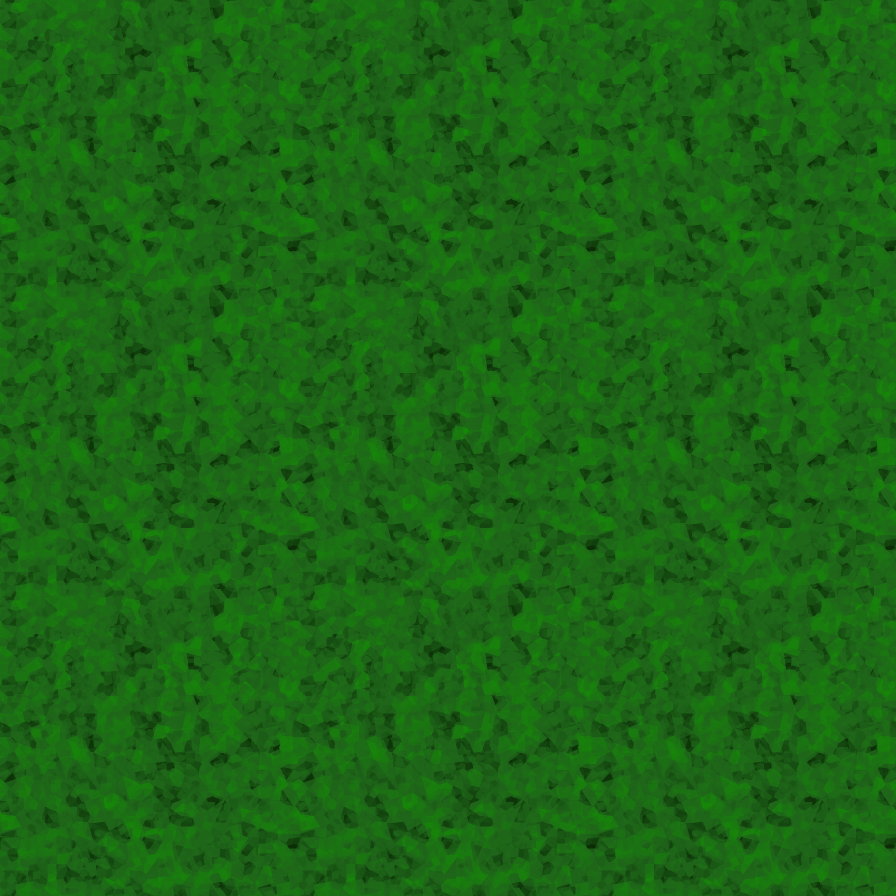
Reproduce this texture procedurally as a Shadertoy shader.

```glsl
// Mottled green ground made of small, crisp, angular flecks.
// Three wrapping Voronoi layers of flat random tones are summed, and the sum
// picks a colour between dark, base and bright green. Tiles seamlessly.

const float TILES = 3.0;                           // whole repeats per canvas
const vec3 LAYER_CELLS = vec3(21.0, 31.0, 45.0);   // cells across one repeat
const vec3 LAYER_WEIGHTS = vec3(0.50, 0.36, 0.25);
const vec3 DARK_GREEN = vec3(0.04, 0.17, 0.02);
const vec3 BASE_GREEN = vec3(0.12, 0.40, 0.10);
const vec3 BRIGHT_GREEN = vec3(0.085, 0.53, 0.03);
const float DARK_CURVE = 1.8;                      // keeps deep shadows rare
const int AA = 2;                                  // samples per pixel side

float hash(vec2 p) {
    return fract(sin(dot(p, vec2(127.1, 311.7))) * 43758.5453);
}

// Random tone in -1..1 of the nearest cell, wrapping after 'cells' cells
float voronoiTone(vec2 uv, float cells, float seed) {
    vec2 p = uv * cells;
    vec2 home = floor(p);
    float nearest = 1e5;
    float tone = 0.0;
    for (int y = -1; y <= 1; y++) {
        for (int x = -1; x <= 1; x++) {
            vec2 cell = home + vec2(x, y);
            vec2 key = mod(cell, cells) + seed;
            vec2 site = cell + vec2(hash(key), hash(key + 57.3));
            vec2 toSite = site - p;
            float d = dot(toSite, toSite);
            if (d < nearest) {
                nearest = d;
                tone = hash(key + 113.9) * 2.0 - 1.0;
            }
        }
    }
    return tone;
}

vec3 groundColor(vec2 uv) {
    float tone = 0.0;
    for (int i = 0; i < 3; i++) {
        float seed = 17.37 * float(i + 1);
        tone += LAYER_WEIGHTS[i] * voronoiTone(uv, LAYER_CELLS[i], seed);
    }
    float light = clamp(tone, 0.0, 1.0);
    float shade = pow(clamp(-tone, 0.0, 1.0), DARK_CURVE);
    return mix(mix(BASE_GREEN, BRIGHT_GREEN, light), DARK_GREEN, shade);
}

void mainImage(out vec4 fragColor, in vec2 fragCoord) {
    // Average a small grid of samples to smooth the fleck edges
    vec3 color = vec3(0.0);
    for (int j = 0; j < AA; j++) {
        for (int i = 0; i < AA; i++) {
            vec2 offset = (vec2(i, j) + 0.5) / float(AA) - 0.5;
            vec2 uv = (fragCoord + offset) / iResolution.xy;
            color += groundColor(uv * TILES);
        }
    }
    fragColor = vec4(color / float(AA * AA), 1.0);
}
```
